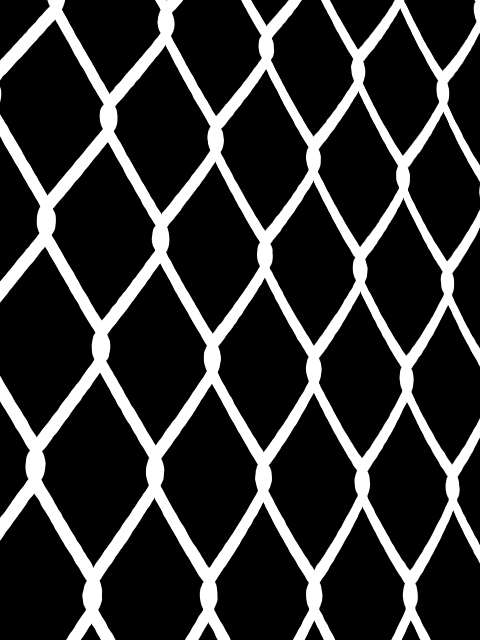
Reproduce this pattern procedurally as a Shadertoy shader.

```glsl
// Chain-link wire mesh in white on black, receding in perspective to the upper right.

const float ASPECT = 2.15;       // height of one mesh period over its width
const float WIRE_RADIUS = 0.052;
const vec2 KNOT_RADII = vec2(0.08, 0.155);
const float KNOT_REACH = 0.137;  // strands part this far above and below a knot

float hash(vec2 p) {
    return fract(sin(dot(p, vec2(127.1, 311.7))) * 4375.85);
}

float valueNoise(vec2 p) {
    vec2 cell = floor(p), f = fract(p);
    f = f * f * (3.0 - 2.0 * f);
    float low = mix(hash(cell), hash(cell + vec2(1, 0)), f.x);
    float high = mix(hash(cell + vec2(0, 1)), hash(cell + vec2(1, 1)), f.x);
    return mix(low, high, f.y);
}

float segmentDistance(vec2 p, vec2 a, vec2 b) {
    vec2 ab = b - a;
    return length(p - a - ab * clamp(dot(p - a, ab) / dot(ab, ab), 0.0, 1.0));
}

float ellipseDistance(vec2 p, vec2 radii) {
    return (length(p / radii) - 1.0) * radii.x;
}

// Canvas position to mesh coordinates; whole steps are repeats.
vec2 toMesh(vec2 p) {
    mat3 meshToCanvas = mat3(0.1984, 0.0035, 0.0512,
                             0.0198, 0.4072, 0.0418,
                             0.1445, 0.0703, 1.0);
    vec3 m = inverse(meshToCanvas) * vec3(p, 1.0);
    return m.xy / m.z;
}

// Twisted joint: a rounded bulge over a straight neck.
float knotDistance(vec2 p) {
    vec2 neckEnd = vec2(0.0, KNOT_REACH);
    float neck = segmentDistance(p, -neckEnd, neckEnd) - WIRE_RADIUS;
    return min(neck, ellipseDistance(p, KNOT_RADII));
}

// One strand rising from the knot at zero to the knot at top, drooping by sag.
float strandDistance(vec2 p, vec2 top, float sag) {
    float t = clamp(p.x / top.x, 0.0, 1.0);
    p.y += sag * 4.0 * t * (1.0 - t);
    vec2 gap = vec2(0.0, KNOT_REACH);
    return segmentDistance(p, gap, top - gap) - WIRE_RADIUS;
}

float meshDistance(vec2 m, float sag) {
    // Fold every strand onto a single quarter of the period.
    vec2 q = vec2(abs(m.x - round(m.x)), fract(m.y));
    if (q.y > 0.5) q = vec2(0.5 - q.x, q.y - 0.5);
    q.y *= ASPECT;

    vec2 top = vec2(0.5, 0.5 * ASPECT);
    float knots = min(knotDistance(q), knotDistance(q - top));
    return min(knots, strandDistance(q, top, sag));
}

void mainImage(out vec4 fragColor, in vec2 fragCoord) {
    vec2 mesh = toMesh(fragCoord / iResolution.y);
    float pixel = fwidth(mesh.x);

    // Wires droop more towards the right, with slightly rough edges.
    float sag = clamp(0.01 + 0.011 * mesh.x, 0.0, 0.06);
    float roughness = 0.006 * (valueNoise(mesh * vec2(22.0, 47.0)) - 0.5);
    float d = meshDistance(mesh, sag) + roughness;

    float wire = 1.0 - smoothstep(-0.6 * pixel, 0.6 * pixel, d);
    fragColor = vec4(vec3(wire), 1.0);
}
```
